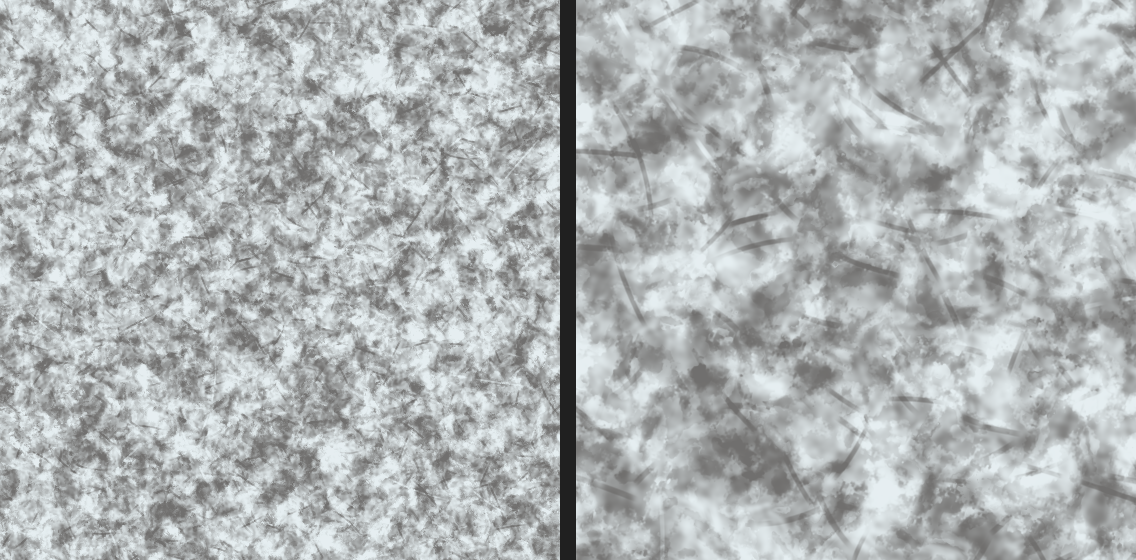
Left, the full canvas; right, a detail of the centre.
This texture is drawn by a WebGL 2 fragment shader. Its source:

```glsl
#version 300 es
precision highp float;

uniform vec2 u_resolution;
out vec4 fragColor;

const vec3 DARK_GREY = vec3(0.44, 0.435, 0.43);
const vec3 PALE_BLUE = vec3(0.90, 0.935, 0.945);

float hash(vec2 p) {
  return fract(sin(dot(p, vec2(127.1, 311.7))) * 43758.5);
}

mat2 rotation(float angle) {
  float c = cos(angle), s = sin(angle);
  return mat2(c, s, -s, c);
}

float noise(vec2 p) {
  vec2 i = floor(p), f = fract(p);
  f = f * f * (3.0 - 2.0 * f);
  float low = mix(hash(i), hash(i + vec2(1, 0)), f.x);
  float high = mix(hash(i + vec2(0, 1)), hash(i + vec2(1, 1)), f.x);
  return mix(low, high, f.y);
}

// Octaves are turned against each other to hide the lattice.
float cloud(vec2 p, float frequency) {
  float sum = 0.0, weight = 0.36;
  mat2 turn = rotation(0.65);
  p *= frequency;
  for (int i = 0; i < 4; i++) {
    sum += weight * (noise(p) - 0.5);
    p = turn * p * 2.03 + 17.3;
    weight *= 0.8;
  }
  return sum;
}

// Ragged elongated flakes, signed: positive is pale, negative is dark.
float flakes(vec2 p, float cells, vec2 size, float ragged, float seed) {
  vec2 g = p * cells, home = floor(g);
  float sum = 0.0;
  for (int y = -1; y <= 1; y++) {
    for (int x = -1; x <= 1; x++) {
      vec2 id = home + vec2(x, y);
      vec2 key = id + seed;
      vec2 centre = id + vec2(hash(key), hash(key + 31.7));
      float angle = 3.14159 * hash(key + 57.1);
      vec2 q = rotation(angle) * (g - centre);
      float d = length(q / (size * mix(0.6, 1.3, hash(key + 83.9))));
      float cover = 1.0 - smoothstep(0.55, 1.15, d + ragged);
      sum += cover * (hash(key + 11.3) < 0.5 ? -1.0 : 1.0);
    }
  }
  return clamp(sum, -1.4, 1.4);
}

// Thin bent scratches; width is given in canvas units.
float scratches(vec2 p, float cells, float width, float density, float seed) {
  vec2 g = p * cells, home = floor(g);
  float soft = max(0.0014, 1.0 / u_resolution.y);
  float cover = 0.0;
  for (int y = -1; y <= 1; y++) {
    for (int x = -1; x <= 1; x++) {
      vec2 id = home + vec2(x, y);
      vec2 key = id + seed;
      vec2 centre = id + vec2(hash(key), hash(key + 23.3));
      float side = hash(key + 41.9) < 0.6 ? 0.65 : -0.75;
      float angle = side + 1.3 * (hash(key + 67.7) - 0.5);
      vec2 q = rotation(angle) * (g - centre);
      q.y += (hash(key + 91.3) - 0.5) * 0.5 * q.x * q.x;
      float reach = mix(0.25, 0.9, hash(key + 5.9));
      float line = 1.0 - smoothstep(width, width + soft, abs(q.y) / cells);
      line *= 1.0 - smoothstep(0.5 * reach, reach, abs(q.x));
      cover = max(cover, line * step(hash(key + 77.1), density));
    }
  }
  return cover;
}

void main() {
  vec2 p = gl_FragCoord.xy / u_resolution.y;

  // Mottled ground with a broken, powdery edge
  vec2 warp = vec2(noise(p * 45.0), noise(p * 45.0 + 71.0)) - 0.5;
  vec2 w = p + 0.012 * warp;
  float ragged = 2.2 * cloud(p + 3.7, 85.0);
  float tone = 0.58 + 1.7 * cloud(w, 25.0);
  tone += 0.15 * (noise(p * 7.0 + 9.0) - 0.5);

  // Large and small flakes
  tone += 0.27 * flakes(w, 27.0, vec2(0.62, 0.30), ragged, 3.0);
  tone += 0.20 * flakes(w, 56.0, vec2(0.65, 0.27), ragged, 140.0);

  // Fine grain and faint upright streaks
  tone += 0.20 * (noise(rotation(0.4) * p * 230.0) - 0.5);
  tone += 0.16 * (noise(p * vec2(190.0, 24.0) + 40.0) - 0.5);

  // Scratches, worn away in places
  float worn = smoothstep(0.25, 0.6, noise(p * 75.0 + 19.0));
  tone -= 0.34 * worn * scratches(p, 19.0, 0.0007, 0.65, 220.0);
  tone -= 0.26 * worn * scratches(p, 36.0, 0.0010, 0.45, 310.0);
  tone += 0.28 * worn * scratches(p, 10.0, 0.0006, 0.40, 430.0);

  tone = smoothstep(-0.2, 1.2, tone);
  fragColor = vec4(mix(DARK_GREY, PALE_BLUE, tone), 1.0);
}
```
